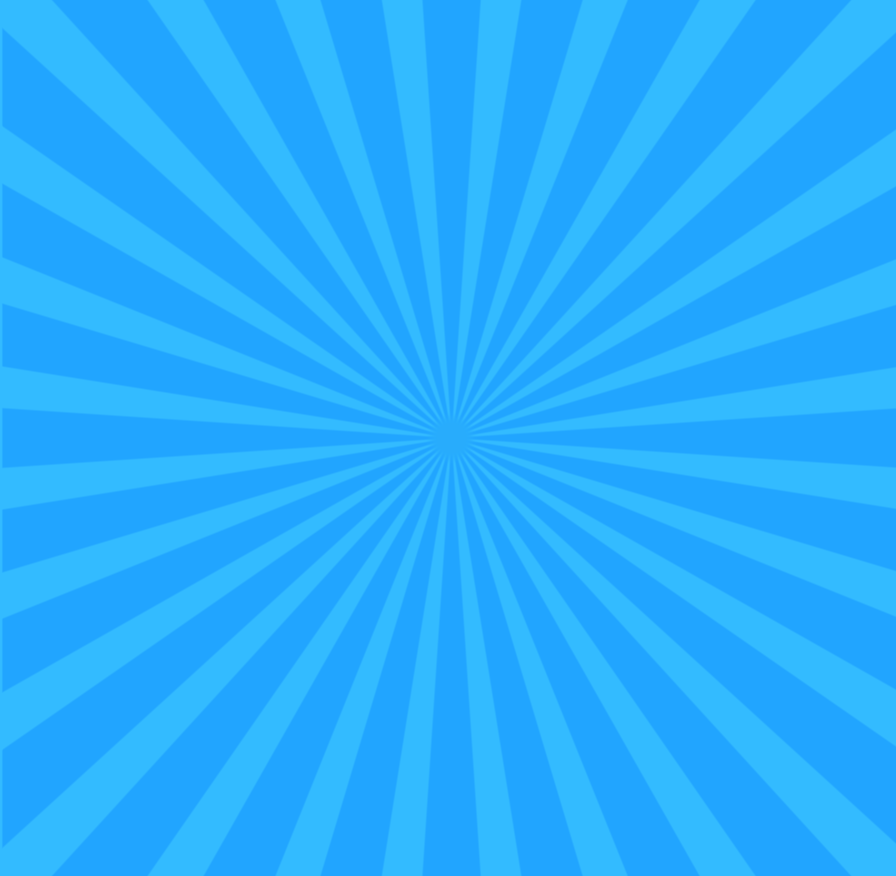
Give the GLSL for this background, as a WebGL 1 fragment shader.

```glsl
precision highp float;

// Flat blue sunburst: evenly spaced light rays widen from a point near the middle.
// Polar angle is folded into one ray period, and the arc length to the ray edge
// gives a soft border. The rays melt into a plain hub at the center.

#define RAY_COUNT 28.0
#define RAY_FILL 0.408
#define CENTER vec2(0.504, 0.5)
#define EDGE_SOFTNESS 0.0014
#define HUB_INNER 0.016
#define HUB_OUTER 0.030
#define BORDER_WIDTH 0.0026
#define SKY_BLUE vec3(0.130, 0.647, 1.000)
#define RAY_BLUE vec3(0.200, 0.733, 1.000)
#define HUB_BLUE vec3(0.155, 0.675, 0.990)

uniform vec2 u_resolution;

const float TAU = 6.2831853;

// Coverage of the light rays at an offset from the burst center
float rayMask(vec2 offset) {
  float radius = length(offset);
  float turn = atan(offset.y, offset.x + step(radius, 0.0) * 0.0001) / TAU;
  float fromAxis = abs(fract(turn * RAY_COUNT) - 0.5);
  float arcToEdge = (fromAxis - 0.5 * RAY_FILL) * radius * TAU / RAY_COUNT;
  return 1.0 - smoothstep(-EDGE_SOFTNESS, EDGE_SOFTNESS, arcToEdge);
}

void main() {
  // Lengths are measured in canvas widths
  vec2 position = gl_FragCoord.xy / u_resolution.x;
  vec2 offset = position - CENTER * u_resolution / u_resolution.x;

  // Rays over the base colour
  vec3 color = mix(SKY_BLUE, RAY_BLUE, rayMask(offset));

  // Plain hub where the rays converge
  float hub = 1.0 - smoothstep(HUB_INNER, HUB_OUTER, length(offset));
  color = mix(color, HUB_BLUE, hub);

  // Thin light strip along the left side
  float strip = 1.0 - smoothstep(0.5 * BORDER_WIDTH, 1.5 * BORDER_WIDTH, position.x);
  color = mix(color, RAY_BLUE, strip);

  gl_FragColor = vec4(color, 1.0);
}
```
